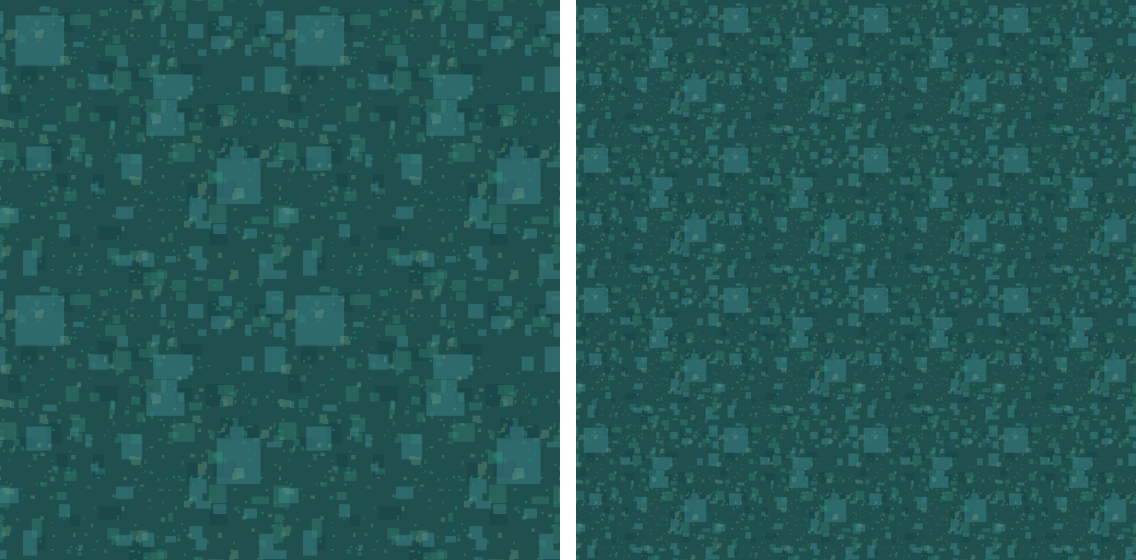
Left, the tile; right, the same tile 2 across and 2 down.
A WebGL 1 fragment shader for this pattern:

```glsl
precision highp float;

uniform vec2 u_resolution;

const float REPEATS = 2.0;      // tiles across and down
const float SNAP = 256.0;       // block edges sit on this grid, per tile
const float CLUSTER = 0.45;     // how strongly pieces gather in patches
const float TAU = 6.2831853;

const vec3 BASE = vec3(0.126, 0.312, 0.302);
const vec3 SHADE_INK = vec3(0.08, 0.25, 0.26);
const vec3 BLUE_INK = vec3(0.26, 0.56, 0.60);
const vec3 GREEN_INK = vec3(0.22, 0.55, 0.48);
const vec3 PALE_INK = vec3(0.43, 0.61, 0.52);
const vec3 SPECK_INK = vec3(0.09, 0.55, 0.44);

const float SHADE_ALPHA = 0.45;
const float BLUE_ALPHA = 0.40;
const float GREEN_ALPHA = 0.33;
const float PALE_ALPHA = 0.35;
const float SPECK_ALPHA = 0.65;

// Dominant slabs: centre xy, half size zw, in tile units
const vec4 SLAB_TALL = vec4(0.142, 0.855, 0.087, 0.090);
const vec4 SLAB_LOW = vec4(0.852, 0.353, 0.078, 0.082);
const vec4 SLAB_WIDE = vec4(0.591, 0.557, 0.068, 0.042);
const vec4 SLAB_MID = vec4(0.608, 0.690, 0.061, 0.044);

vec2 hash2(vec2 cell, float seed) {
  vec3 h = fract(vec3(cell.xyx + seed * 7.31) * vec3(0.1031, 0.1030, 0.0973));
  h += dot(h, h.yzx + 33.33);
  return fract((h.xx + h.yz) * h.zy);
}

vec2 snap(vec2 v) {
  return floor(v * SNAP + 0.5) / SNAP;
}

// Coverage of an axis-aligned box with edges one pixel soft
float box(vec2 p, vec2 centre, vec2 halfSize, float pixel) {
  vec2 cover = clamp(0.5 - (abs(p - centre) - halfSize) / pixel, 0.0, 1.0);
  return cover.x * cover.y;
}

float slab(vec2 p, vec4 s, float pixel) {
  return box(p, s.xy, s.zw, pixel);
}

// One random box per cell, kept inside its cell; the grid wraps with the tile.
// notch joins a second, offset box to give a stepped outline.
float scatter(vec2 p, float cells, float density, vec2 sizeRange,
              float notch, float seed, float pixel) {
  vec2 q = fract(p + snap(hash2(vec2(3.0, 5.0), seed)));
  vec2 cell = mod(floor(q * cells), cells);
  vec2 phase = TAU * (cell + 0.5) / cells;
  float patches = sin(2.0 * phase.x + sin(phase.y) + seed)
                * sin(3.0 * phase.y + sin(2.0 * phase.x) + seed);
  float present = step(hash2(cell, seed + 1.0).x, density * (1.0 + CLUSTER * patches));

  vec2 size = mix(vec2(sizeRange.x), vec2(sizeRange.y), hash2(cell, seed + 2.0));
  vec2 low = hash2(cell, seed + 3.0) * (1.0 - size);
  vec2 corner = snap((cell + low) / cells);
  vec2 halfSize = max(snap(size / cells), vec2(1.0 / SNAP)) * 0.5;
  vec2 centre = corner + halfSize;
  vec2 side = sign(hash2(cell, seed + 4.0) - 0.5);
  float body = box(q, centre, halfSize, pixel);
  float step2 = box(q, centre + side * halfSize * notch, halfSize * 0.65, pixel);
  return present * max(body, step2);
}

void main() {
  vec2 p = fract(REPEATS * gl_FragCoord.xy / u_resolution);
  float pixel = REPEATS / min(u_resolution.x, u_resolution.y);
  vec3 colour = BASE;

  // Recessed dark blocks
  float shade = scatter(p, 7.0, 0.50, vec2(0.25, 0.60), 0.0, 11.0, pixel);
  colour = mix(colour, SHADE_INK, shade * SHADE_ALPHA);

  // Blue slabs, blocks and chips
  float blue = max(max(slab(p, SLAB_TALL, pixel), slab(p, SLAB_LOW, pixel)),
                   max(slab(p, SLAB_WIDE, pixel), slab(p, SLAB_MID, pixel)));
  blue = max(blue, scatter(p, 6.0, 0.55, vec2(0.22, 0.56), 0.0, 23.0, pixel));
  blue = max(blue, scatter(p, 11.0, 0.22, vec2(0.14, 0.60), 0.0, 37.0, pixel));
  colour = mix(colour, BLUE_INK, blue * BLUE_ALPHA);

  // Green blocks and crumbs
  float green = scatter(p, 8.0, 0.42, vec2(0.22, 0.62), 0.0, 41.0, pixel);
  colour = mix(colour, GREEN_INK, green * GREEN_ALPHA);
  float crumbs = max(scatter(p, 14.0, 0.26, vec2(0.20, 0.52), 0.0, 53.0, pixel),
                     scatter(p, 30.0, 0.12, vec2(0.20, 0.55), 0.0, 59.0, pixel));
  colour = mix(colour, GREEN_INK, crumbs * GREEN_ALPHA);

  // Pale stepped blobs and flecks
  float pale = max(scatter(p, 9.0, 0.28, vec2(0.18, 0.36), 0.7, 67.0, pixel),
                   scatter(p, 28.0, 0.10, vec2(0.18, 0.50), 0.0, 71.0, pixel));
  colour = mix(colour, PALE_INK, pale * PALE_ALPHA);

  // Bright specks
  float specks = scatter(p, 48.0, 0.10, vec2(0.20, 0.48), 0.0, 83.0, pixel);
  colour = mix(colour, SPECK_INK, specks * SPECK_ALPHA);

  gl_FragColor = vec4(colour, 1.0);
}
```
